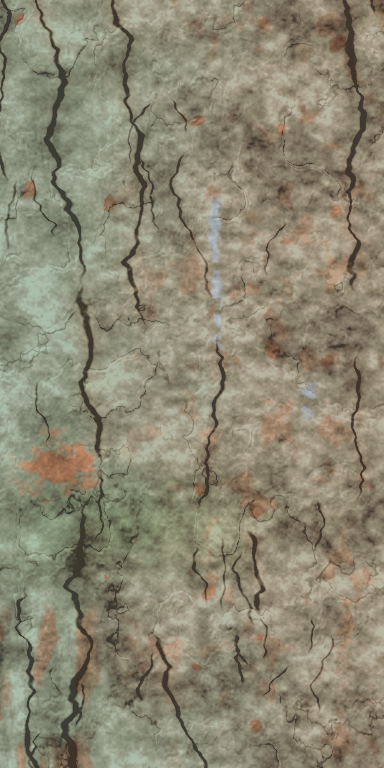
A Shadertoy shader for this texture:

```glsl
#define BASE_TONE 0.66
#define PATCH_CONTRAST 0.95
#define MOTTLE_CONTRAST 1.1
#define RELIEF 1.3
#define GRAIN 0.22
#define FISSURE_WIDTH 0.0105
#define SMALL_CRACKS 26
#define RUST vec3(0.57, 0.34, 0.23)
#define RESIN vec3(0.58, 0.62, 0.66)

// Bark colours from deep shade to lit lichen
const vec3 BARK[6] = vec3[6](
    vec3(0.24, 0.23, 0.20), vec3(0.40, 0.37, 0.31), vec3(0.48, 0.47, 0.40),
    vec3(0.55, 0.55, 0.47), vec3(0.63, 0.62, 0.55), vec3(0.69, 0.72, 0.65));

// Main fissures, widest first: upper end, lower end
const vec4 FISSURES[11] = vec4[11](
    vec4(0.21, 1.28, 0.29, 0.76), vec4(0.88, 2.10, 0.94, 1.20),
    vec4(0.18, 0.72, 0.21, -0.1), vec4(0.11, 2.10, 0.22, 1.22),
    vec4(0.68, 0.63, 0.68, 0.39), vec4(0.43, 0.37, 0.51, -0.05),
    vec4(0.31, 2.10, 0.36, 1.10), vec4(0.07, 0.50, 0.11, -0.1),
    vec4(0.57, 1.14, 0.53, 0.66), vec4(0.94, 1.10, 0.95, 0.68),
    vec4(0.03, 2.10, 0.00, 1.50));

float hash(vec2 p) {
    return fract(sin(dot(p, vec2(127.1, 311.7))) * 43758.5453);
}

float noise(vec2 p) {
    vec2 i = floor(p), f = fract(p);
    f = f * f * (3.0 - 2.0 * f);
    return mix(mix(hash(i), hash(i + vec2(1, 0)), f.x),
               mix(hash(i + vec2(0, 1)), hash(i + vec2(1, 1)), f.x), f.y);
}

float fbm(vec2 p) {
    float sum = 0.0, amp = 0.5;
    for (int i = 0; i < 5; i++) {
        sum += amp * noise(p);
        p = mat2(1.6, 1.2, -1.2, 1.6) * p + 5.3;
        amp *= 0.5;
    }
    return sum / 0.97;
}

float within(float r, float soft, float d) {
    return 1.0 - smoothstep(r - soft, r + soft, d);
}

// Jagged crack between two heights: x = dark core, y = soft shade beside it
vec2 crack(vec2 p, vec4 ends, float width, float seed) {
    float k = (p.y - ends.w) / (ends.y - ends.w);
    if (k < 0.0 || k > 1.0) return vec2(0);
    float x = mix(ends.z, ends.x, k)
            + 0.060 * (noise(vec2(p.y * 6.0, seed)) - 0.5)
            + 0.034 * (noise(vec2(p.y * 19.0, seed + 20.0)) - 0.5)
            + 0.012 * (noise(vec2(p.y * 60.0, seed + 40.0)) - 0.5);
    float taper = smoothstep(0.0, 0.15, k) * (1.0 - smoothstep(0.85, 1.0, k));
    float w = width * taper * (0.15 + 1.2 * noise(vec2(p.y * 13.0, seed + 60.0)));
    float d = abs(p.x - x);
    return taper * vec2(1.0 - smoothstep(w * 0.3, w + 0.003, d), exp(-d / (width * 2.5)));
}

// Raised flakes with crisp rims
float flakes(vec2 p) {
    float f = fbm(p * vec2(9.0, 8.0));
    return 0.16 * smoothstep(0.47, 0.51, f) + 0.12 * smoothstep(0.56, 0.59, f)
         + 0.30 * fbm(p * vec2(24.0, 30.0) + 8.0);
}

vec3 barkColor(float tone) {
    float t = clamp(tone, 0.0, 0.999) * 5.0;
    int i = int(t);
    return mix(BARK[i], BARK[i + 1], fract(t));
}

void mainImage(out vec4 fragColor, in vec2 fragCoord) {
    vec2 p = fragCoord / iResolution.x;
    vec2 warp = vec2(fbm(p * 17.0), fbm(p * 17.0 + 31.0)) - 0.5;
    vec2 q = p + 0.035 * warp;
    float broad = fbm(p * 3.0 + 4.0);
    float fine = fbm(p * vec2(34.0, 42.0) + 17.0);
    float side = smoothstep(0.1, 0.75, p.x + 0.8 * (broad - 0.5));

    // Patches, mottling and lit relief
    float tone = BASE_TONE + 0.09 * (0.5 - side);
    tone += PATCH_CONTRAST * (fbm(q * vec2(7.0, 10.0) + 2.0) - 0.5);
    tone += MOTTLE_CONTRAST * mix(0.6, 1.0, side) * (fine - 0.5);
    tone += RELIEF * (flakes(q) - flakes(q + vec2(-0.003, 0.006)));
    tone += GRAIN * (noise(p * 150.0) - 0.5);

    // Broken hairlines around flakes
    float rim = abs(fbm(q * vec2(9.0, 8.0)) - 0.47);
    tone -= 0.32 * within(0.008, 0.008, rim) * smoothstep(0.45, 0.6, fbm(p * 8.0 + 50.0));

    // Furrowed foot and shaded knot
    float foot = within(0.27, 0.08, p.x) * within(0.46, 0.08, p.y);
    float furrow = fbm(vec2(q.x * 23.0, q.y * 4.0));
    tone += foot * 1.3 * (furrow - 0.52);
    float knot = exp(-dot((q - vec2(0.36, 0.63)) / vec2(0.30, 0.12),
                          (q - vec2(0.36, 0.63)) / vec2(0.30, 0.12)));
    float pit = exp(-length((q - vec2(0.20, 0.56)) / vec2(0.035, 0.08)));
    tone -= 0.20 * knot + 0.45 * pit;

    // Fissures and scattered small cracks
    vec2 split = vec2(0);
    vec2 c = p + 0.018 * warp;
    for (int i = 0; i < 11; i++) {
        float s = float(i);
        split = max(split, crack(c, FISSURES[i], FISSURE_WIDTH * (1.0 - 0.06 * s), s));
    }
    for (int i = 0; i < SMALL_CRACKS; i++) {
        float s = float(i) + 100.0;
        vec2 top = vec2(hash(vec2(s, 1)), 2.1 * hash(vec2(s, 2)));
        vec2 low = top - vec2(0.12 * (hash(vec2(s, 3)) - 0.5), 0.08 + 0.2 * hash(vec2(s, 4)));
        split = max(split, vec2(0.7, 0.5) * crack(c, vec4(top, low), 0.003, s));
    }
    tone -= 0.75 * split.x + 0.17 * split.y;

    // Cool lichen on the left, warm bark on the right
    vec3 col = barkColor(tone);
    col *= mix(vec3(0.96, 1.03, 1.02), vec3(1.04, 0.98, 0.96), side);
    col *= mix(vec3(1), vec3(0.95, 1.02, 0.94), knot);

    // Rust stains, flecks and round spots
    float stain = exp(-length((q - vec2(0.15, 0.79)) / vec2(0.10, 0.07)));
    float rust = smoothstep(0.25, 0.6, stain + 0.7 * (fine - 0.5));
    rust = max(rust, foot * 0.6 * smoothstep(0.52, 0.68, fbm(q * vec2(18.0, 6.0) + 9.0)));
    rust = max(rust, 0.45 * side * smoothstep(0.58, 0.72, fbm(q * vec2(20.0, 16.0) + 70.0)));
    rust = max(rust, 0.35 * split.y * smoothstep(0.4, 0.65, broad));
    vec2 cell = floor(q * 5.0);
    vec2 spot = (cell + 0.25 + 0.5 * vec2(hash(cell), hash(cell + 7.0))) / 5.0;
    float spotSize = 0.008 + 0.014 * hash(cell + 3.0);
    rust = max(rust, 0.75 * step(0.72, hash(cell + 13.0)) * within(spotSize, 0.004, length(q - spot)));
    col = mix(col, RUST * (0.45 + 0.9 * clamp(tone, 0.0, 1.0)), 0.75 * rust);

    // Pale blue resin run and smear
    float run = within(0.011, 0.005, length(vec2(q.x - 0.563, max(abs(q.y - 1.29) - 0.20, 0.0))));
    run = max(run, within(0.7, 0.35, length((q - vec2(0.80, 0.96)) / vec2(0.03, 0.07))));
    col = mix(col, RESIN * (0.7 + 0.5 * tone), 0.75 * run * smoothstep(0.35, 0.52, fine));

    fragColor = vec4(clamp(col, 0.0, 1.0), 1.0);
}
```
